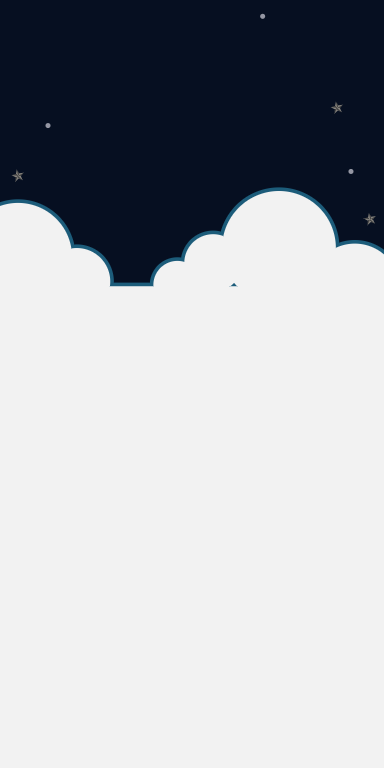
Give the GLSL for this background, as a WebGL 1 fragment shader.

```glsl
precision highp float;
// Night sky above a pale bank of round clouds with a teal outline.
// The bank is a union of circles and a flat floor, as a signed distance;
// a few dots and faceted five-pointed stars are set in the sky.
// Units: the canvas is 100 wide, with y measured down from the top.

uniform vec2 u_resolution;

float circle(vec2 p, vec2 center, float radius) {
  return length(p - center) - radius;
}

// Coverage of a shape at signed distance d, softened over one pixel
float cover(float d) {
  return clamp(0.5 - d * u_resolution.x / 100.0, 0.0, 1.0);
}

// Outer edge of the cloud outline
float cloudBank(vec2 p) {
  float d = 73.6 - p.y;
  d = min(d, circle(p, vec2(4.7, 66.9), 15.0));
  d = min(d, circle(p, vec2(20.0, 73.3), 9.65));
  d = min(d, circle(p, vec2(46.2, 74.2), 7.2));
  d = min(d, circle(p, vec2(55.5, 68.5), 8.45));
  d = min(d, circle(p, vec2(72.65, 64.55), 15.75));
  return min(d, circle(p, vec2(92.4, 75.1), 12.6));
}

// Star folded into one point, each half of which is a lit or shaded facet
vec3 addStar(vec3 color, vec2 p) {
  float sector = 1.2566371;
  float angle = atan(p.x, -p.y + 0.0001) + 0.2;
  angle = mod(angle + 0.5 * sector, sector) - 0.5 * sector;
  vec2 q = length(p) * vec2(cos(angle), sin(angle));
  float d = dot(vec2(q.x - 1.65, abs(q.y)), vec2(0.385, 0.923));
  float lit = smoothstep(-0.15, 0.15, -q.y);
  vec3 facet = mix(vec3(0.28, 0.28, 0.28), vec3(0.52, 0.51, 0.49), lit);
  return mix(color, facet, cover(d));
}

void main() {
  vec2 p = vec2(gl_FragCoord.x, u_resolution.y - gl_FragCoord.y) * 100.0 / u_resolution.x;
  vec3 color = vec3(0.022, 0.06, 0.13);

  // Dots, brighter toward their tops
  float dots = circle(p, vec2(68.4, 4.25), 0.65);
  dots = min(dots, circle(p, vec2(12.5, 32.7), 0.65));
  dots = min(dots, circle(p, vec2(91.4, 44.65), 0.65));
  color = mix(color, vec3(0.58, 0.59, 0.64), cover(dots));

  // Stars
  color = addStar(color, p - vec2(87.8, 28.1));
  color = addStar(color, p - vec2(4.7, 45.8));
  color = addStar(color, p - vec2(96.4, 57.1));

  // Clouds: teal rim, then the pale body inset by the rim width
  float bank = cloudBank(p);
  color = mix(color, vec3(0.11, 0.36, 0.48), cover(bank));
  color = mix(color, vec3(0.95), cover(bank + 0.94));

  gl_FragColor = vec4(color, 1.0);
}
```
